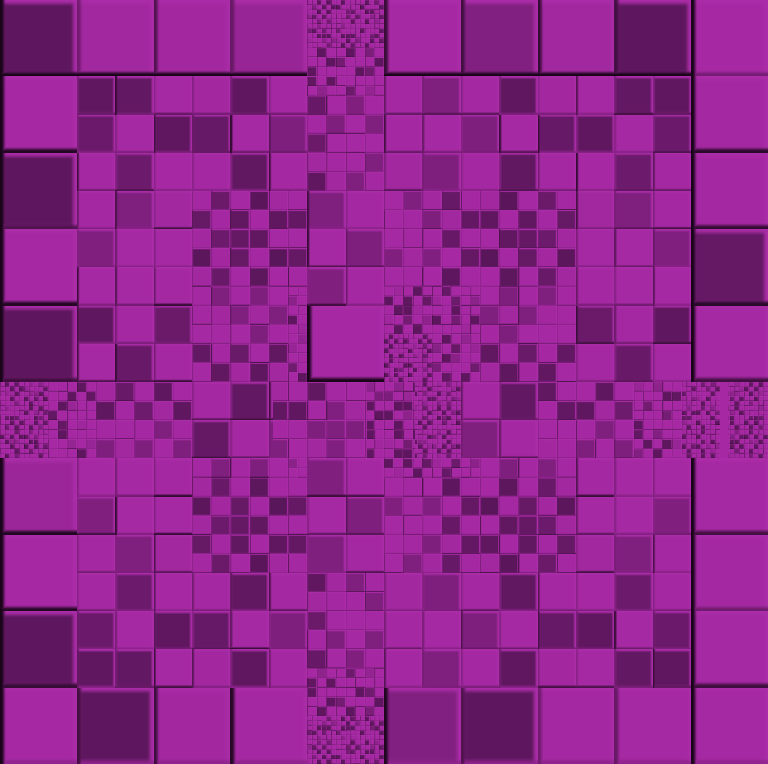
A Shadertoy shader for this pattern:

```glsl
// Draws a magenta mosaic of bevelled tiles that split into finer tiles by rings and a cross.

const vec3 MAGENTA = vec3(0.65, 0.16, 0.64);
const vec3 PLUM = vec3(0.37, 0.09, 0.37);
const vec3 SHADOW = vec3(0.07, 0.01, 0.07);
const vec3 SHEEN = vec3(0.70, 0.20, 0.69);

float hash(vec2 p) {
    return fract(sin(dot(p, vec2(127.1, 311.7))) * 43758.5453);
}

// Each halving of the distance splits the tiles once more
float splitLevel(float d) {
    return step(d, 4.0) + step(d, 2.5) + step(d, 1.25) + step(d, 0.625);
}

// Rings refine toward the centre; the cross arms refine the other way
float tileLevel(vec2 c) {
    bool column = c.x > -1.0 && c.x < 0.0;
    bool row = c.y > -1.0 && c.y < 0.0;
    if (row) {
        if (c.x < -1.45) return splitLevel(5.0 + c.x);
        if (c.x < 1.0) return splitLevel(1.03 - c.x);
        return splitLevel(abs(4.5 - c.x));
    }
    if (column) return splitLevel(5.0 - abs(c.y));
    return splitLevel(max(abs(c.x), abs(c.y)));
}

// Tone of the large frame tiles: 0 is bright, 1 is dark
float frameTone(vec2 id) {
    float n = hash(id + 4.0);
    if (id.x < -4.5) {
        float y = id.y + 5.0;
        return y == 3.0 ? 0.15 : mod(y, 2.0);
    }
    if (id.x > 3.5) return id.y == 1.0 ? 0.9 : 0.04 * n;
    float x = id.x + 5.0;
    if (id.y > 3.5) {
        if (x == 6.0) return 0.5;
        return mod(x, 5.0) == 3.0 ? (x > 5.0 ? 1.0 : 0.2) : 0.08 * n;
    }
    if (id.y < -4.5) {
        if (x == 5.0) return 0.5;
        return mod(x, 5.0) == 1.0 ? 1.0 : 0.04 * n;
    }
    return 0.0;
}

// Mirrored lattice of period five picks the dark small tiles
float latticeTone(vec2 id, float level) {
    vec2 t = id * (id + 1.0);
    float s = mod(t.x + t.y, 10.0);
    float picked = (s == 2.0 || s == 8.0) ? 1.0 : 0.0;
    float n = hash(id + level * 17.0);
    bool strong = id.x > 2.5 && (id.y < 1.5 || id.y > 4.5);
    if (level > 2.5) return picked * smoothstep(0.2, 0.7, n);
    return picked * (strong ? 0.8 + 0.2 * n : 0.5 * step(0.5, n)) + 0.06 * n;
}

// Strength of the left and bottom shadow of a tile
vec2 shadowStrength(vec2 id, vec2 c, float level) {
    vec2 n = vec2(hash(id + 31.0 + level), hash(id + 73.0 + level));
    if (level > 0.5) return (0.18 + 0.6 * n * n) / (0.7 + 0.3 * level);
    vec2 strength = vec2(0.35, 0.3) + 0.6 * n;
    if (abs(c.x) > 4.0) strength.x = 0.95;
    if (c.y > 4.0 && c.x < 4.0) strength.y = 0.95;
    if (c.y < -4.0) strength.y = 0.15;
    if (max(abs(c.x), abs(c.y)) < 1.0) strength = vec2(0.95);
    return strength;
}

// Soft box inside one tile
float insetBox(vec2 f, float soft) {
    vec2 edge = smoothstep(vec2(0.0), vec2(soft), min(f, 1.0 - f));
    return edge.x * edge.y;
}

vec3 drawTile(vec2 c, float level, float unitPixel) {
    float scale = exp2(level);
    vec2 g = c * scale;
    vec2 id = floor(g);
    vec2 f = g - id;
    float pixel = unitPixel * scale;

    // Tile face
    float tone = level < 0.5 ? frameTone(id) : latticeTone(floor(abs(g)), level);
    vec3 color = mix(MAGENTA, PLUM, tone * insetBox(f, max(0.09, 0.5 * pixel)));

    // Bevel: sheen on the right and top, shadow on the left and bottom
    float width = max(0.085, 1.4 * pixel);
    vec2 lit = smoothstep(vec2(1.0 - width), vec2(1.0), f);
    color = mix(color, SHEEN, 0.35 * max(lit.x, lit.y));
    vec2 shade = 1.0 - smoothstep(vec2(0.2 * width), vec2(width), f);
    shade *= shadowStrength(id, c, level);
    return mix(color, SHADOW, max(shade.x, shade.y));
}

void mainImage(out vec4 fragColor, in vec2 fragCoord) {
    // Ten large tiles span each side, counted from the centre
    vec2 c = fragCoord / iResolution.xy * 10.0 - 5.0;
    float unitPixel = 10.0 / iResolution.x;
    vec3 color = drawTile(c, tileLevel(c), unitPixel);

    // Plain gap near the right end of the cross
    float inRow = step(-1.0, c.y) * step(c.y, 0.0);
    float gap = 1.0 - smoothstep(0.05, 0.05 + unitPixel, abs(c.x - 4.43));
    color = mix(color, MAGENTA, gap * inRow);
    fragColor = vec4(color, 1.0);
}
```
